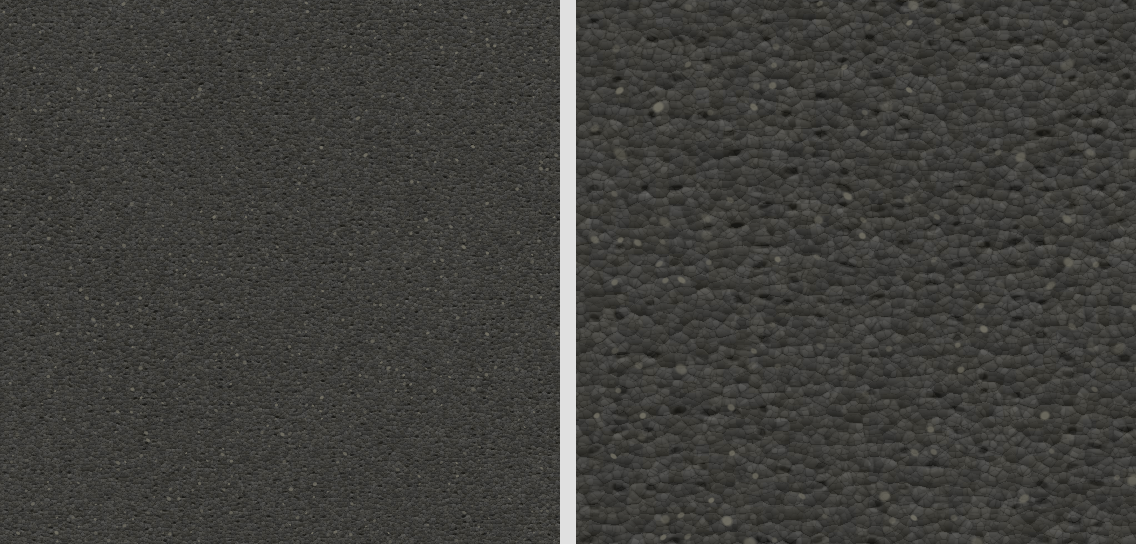
Left: the whole. Right: its middle third, enlarged.
Reproduce this texture procedurally as a WebGL 1 fragment shader.

```glsl
precision highp float;
// Fine dark asphalt: packed grains lit from above, short pits and sparse pale chips.

uniform vec2 u_resolution;

#define BASE_COLOR vec3(0.257, 0.255, 0.242)
#define CHIP_COLOR vec3(0.47, 0.46, 0.41)
#define GRAIN_CELLS vec2(125.0, 165.0)
#define FINE_CELLS vec2(235.0, 270.0)
#define PIT_CELLS vec2(58.0, 88.0)
#define CHIP_CELLS vec2(72.0, 76.0)
#define GRAIN_TONE 0.075
#define FINE_TONE 0.065
#define RELIEF 0.075
#define PIT_DEPTH 0.085
#define MOTTLE 0.008

vec3 hash3(vec2 cell) {
  vec3 h = fract(cell.xyx * vec3(0.1031, 0.1030, 0.0973));
  h += dot(h, h.yzx + 33.33);
  return fract((h.xxy + h.yzz) * h.zyx);
}

// Cellular noise: xy = offset from the nearest site, z = gap to the next, w = grain id.
vec4 cellular(vec2 p) {
  vec2 cell = floor(p);
  vec2 offset = vec2(0.0);
  float nearest = 8.0;
  float second = 8.0;
  float id = 0.0;
  for (int y = -1; y <= 1; y++) {
    for (int x = -1; x <= 1; x++) {
      vec2 neighbor = cell + vec2(float(x), float(y));
      vec3 h = hash3(neighbor);
      vec2 d = p - neighbor - h.xy;
      float dist = length(d);
      if (dist < nearest) {
        second = nearest;
        nearest = dist;
        offset = d;
        id = h.z;
      } else {
        second = min(second, dist);
      }
    }
  }
  return vec4(offset, second - nearest, id);
}

// Broad uneven wear from layered, bent sines, about -1 to 1.
float mottle(vec2 uv) {
  float sum = 0.0;
  float weight = 0.5;
  vec2 p = uv * 6.0;
  for (int i = 0; i < 4; i++) {
    p += 0.8 * sin(p.yx * 1.3 + vec2(1.7, 4.1));
    sum += weight * sin(p.x + 0.6) * sin(p.y + 2.3);
    p = mat2(1.5, 1.1, -1.1, 1.5) * p;
    weight *= 0.65;
  }
  return sum;
}

// Grain tone fades at its rim; the upper side catches the light.
float grainLayer(vec2 p, float tone, float relief) {
  vec4 grain = cellular(p);
  float body = smoothstep(0.0, 0.28, grain.z);
  return (grain.w - 0.5) * tone * body
       + clamp(grain.y, -0.6, 0.6) * relief
       - (1.0 - body) * 0.025;
}

// Flat slanted hollows with a lit lower lip.
float pitLayer(vec2 uv, float density) {
  vec2 p = uv * PIT_CELLS;
  vec2 cell = floor(p);
  vec3 h = hash3(cell + 311.0);
  vec3 shape = hash3(cell + 97.0);
  vec2 d = p - cell - mix(vec2(0.35), vec2(0.65), h.xy);
  d.y += d.x * (shape.x - 0.5) * 0.8;
  vec2 radius = vec2(mix(0.18, 0.36, shape.y), mix(0.16, 0.27, shape.z));
  float hollow = 1.0 - smoothstep(0.45, 1.15, length(d / radius));
  float lip = 1.0 - smoothstep(0.3, 1.1, length((d + vec2(0.0, 0.28)) / radius));
  float present = step(h.z, density);
  return present * (0.045 * lip * (1.0 - hollow) - PIT_DEPTH * hollow);
}

// Sparse small chips of varied size and brightness.
float chipLayer(vec2 uv) {
  vec2 p = uv * CHIP_CELLS;
  vec2 cell = floor(p);
  vec3 h = hash3(cell + 523.0);
  vec3 shape = hash3(cell + 741.0);
  vec2 d = p - cell - mix(vec2(0.3), vec2(0.7), h.xy);
  d.x += d.y * (shape.x - 0.5);
  float radius = mix(0.13, 0.29, shape.y * shape.y);
  float chip = 1.0 - smoothstep(radius * 0.6, radius * 1.3, length(d));
  return chip * step(h.z, 0.15) * mix(0.3, 1.0, shape.z);
}

void main() {
  vec2 uv = gl_FragCoord.xy / u_resolution.y;
  float wear = mottle(uv);

  float shade = wear * MOTTLE;
  shade += grainLayer(uv * GRAIN_CELLS, GRAIN_TONE, RELIEF);
  shade += grainLayer(uv * FINE_CELLS + 57.0, FINE_TONE, RELIEF * 0.4);
  shade += pitLayer(uv, 0.27 - 0.12 * wear);

  // Slight warm or cool tint per patch of grains.
  float tint = hash3(floor(uv * CHIP_CELLS * 1.7) + 19.0).x - 0.5;
  vec3 color = BASE_COLOR + shade + tint * vec3(0.006, 0.003, -0.01);
  color = mix(color, CHIP_COLOR, chipLayer(uv) * 0.85);
  gl_FragColor = vec4(max(color, vec3(0.09, 0.09, 0.08)), 1.0);
}
```
